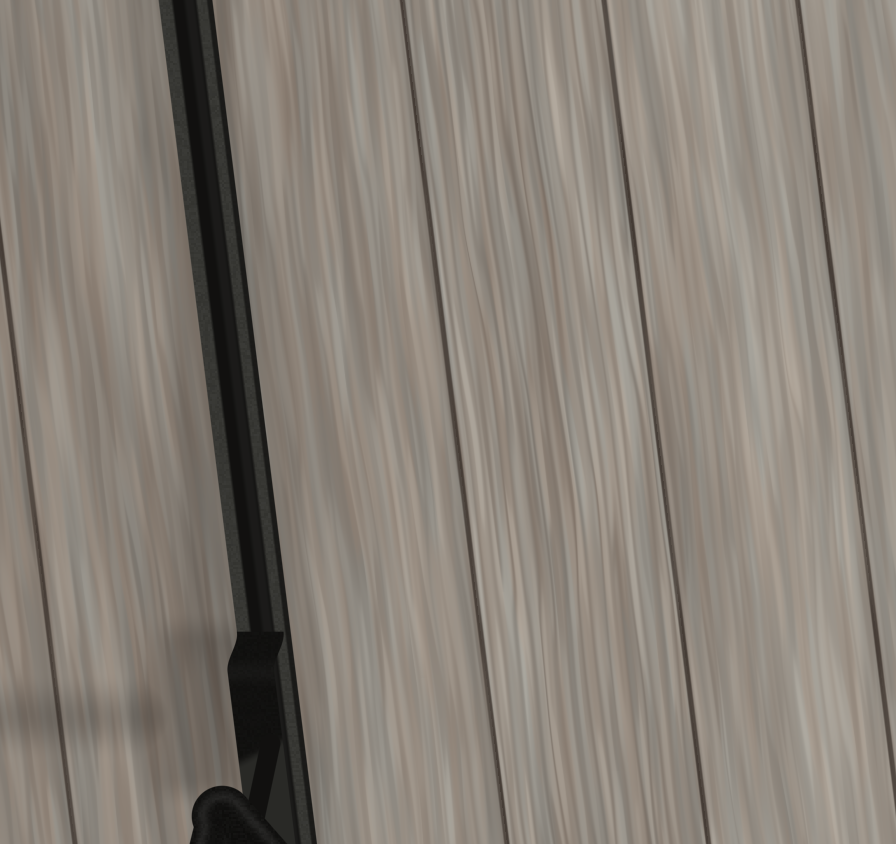
Give the GLSL for this texture, as a Shadertoy shader.

```glsl
// Slanted grey wood planks with a dark metal rail ending in a bracket and knob.
// The floor is drawn in sheared coordinates: a gentle quadratic spaces the seams,
// stretched cellular noise and layered sines make the grain.
#define SLANT 0.124
#define PLANK_FIT vec3(0.131, 3.975, 0.418)
#define SEAM_HALF 0.0028
#define GRAIN_FINE vec2(185.0, 9.0)
#define GRAIN_MID vec2(75.0, 5.0)
#define GRAIN_BROAD vec2(15.0, 1.7)
#define RIDGES 68.0
#define RAIL_LEFT 0.177
#define RAIL_RIGHT 0.237
#define BRACKET_TOP 0.705

const vec3 WOOD_DARK = vec3(0.43, 0.39, 0.355);
const vec3 WOOD_LIGHT = vec3(0.69, 0.665, 0.625);
const vec3 SEAM_COLOR = vec3(0.25, 0.215, 0.19);
const vec3 METAL_GREY = vec3(0.215, 0.215, 0.20);
const vec3 METAL_BLACK = vec3(0.065, 0.063, 0.058);

float hash(vec2 p) {
    return fract(sin(dot(p, vec2(127.1, 311.7))) * 43758.5);
}

// Smooth cellular noise: random cell values blended by distance, about -0.5 to 0.5
float cells(vec2 p) {
    vec2 base = floor(p), sum = vec2(0.0);
    for (int j = -1; j <= 1; j++)
    for (int i = -1; i <= 1; i++) {
        vec2 id = base + vec2(i, j);
        vec2 d = id + vec2(hash(id), hash(id + 37.0)) - p;
        sum += exp(-6.0 * dot(d, d)) * vec2(hash(id + 71.0), 1.0);
    }
    return sum.x / sum.y - 0.5;
}

// Antialiased coverage of the interval lo..hi
float band(float x, float lo, float hi, float aa) {
    return smoothstep(lo - aa, lo + aa, x) * (1.0 - smoothstep(hi - aa, hi + aa, x));
}

float capsule(vec2 p, vec2 a, vec2 b, float r) {
    vec2 pa = p - a, ba = b - a;
    return length(pa - ba * clamp(dot(pa, ba) / dot(ba, ba), 0.0, 1.0)) - r;
}

vec3 planks(vec2 q, float u, float aa) {
    float f = PLANK_FIT.x + u * (PLANK_FIT.y + u * PLANK_FIT.z);
    float id = floor(f);
    float edge = (fract(f + 0.5) - 0.5) / (PLANK_FIT.y + 2.0 * u * PLANK_FIT.z);

    // Grain, shifted along each plank and slightly wavy
    vec2 g = vec2(u, q.y + 7.0 * hash(vec2(id, 3.0)));
    g.x += 0.003 * sin(g.y * 8.0 + id) + 0.001 * sin(g.y * 21.0 + u * 40.0);
    float fine = cells(g * GRAIN_FINE);
    float mid = cells(g * GRAIN_MID);
    float broad = cells(g * GRAIN_BROAD);
    float coarse = exp(-0.9 * (id - 2.0) * (id - 2.0));
    float ridge = 0.5 + 0.5 * sin(6.2832 * RIDGES * g.x + 5.0 * mid);
    float tone = 0.56 + 0.3 * fine + 0.24 * mid + 0.3 * broad + 0.24 * (q.x - 0.5);
    tone -= coarse * 0.36 * (pow(ridge, 3.0) - 0.25) * (0.7 + 1.2 * fine);
    vec3 col = mix(WOOD_DARK, WOOD_LIGHT, tone);
    col += vec3(-0.012, 0.004, 0.012) * 2.0 * cells(g * GRAIN_FINE * 0.7 + 19.0);

    // Seams: soft shade, lit bevel, dark gap
    float wear = 0.8 + 0.4 * cells(vec2(id * 5.0, q.y * 9.0));
    col *= 1.0 - 0.13 * exp(-abs(edge) * 130.0);
    col += 0.05 * band(edge, 0.004, 0.008, 0.002);
    return mix(col, SEAM_COLOR, wear * band(edge, -SEAM_HALF, SEAM_HALF, max(aa, 0.0012)));
}

// Soft shadows cast by the rail and the bracket
float shade(vec2 q, float u) {
    float side = smoothstep(0.10, 0.17, u) * (1.0 - smoothstep(0.24, 0.29, u));
    float block = band(q.x, 0.18, 0.27, 0.025) * band(q.y, 0.70, 0.885, 0.02);
    float arm = band(q.x, -0.1, 0.20, 0.03) * band(q.y, 0.775, 0.825, 0.025);
    return (1.0 - 0.14 * side) * (1.0 - 0.16 * max(block, arm));
}

void mainImage(out vec4 fragColor, in vec2 fragCoord) {
    // Canvas-width units, y running downward from the top edge
    vec2 q = vec2(fragCoord.x, iResolution.y - fragCoord.y) / iResolution.x;
    float aa = 0.8 / iResolution.x;
    float u = q.x - SLANT * q.y;
    vec3 col = planks(q, u, aa) * shade(q, u);

    // Rail: grey flanges around a black groove; the right flange runs to the bottom
    float upper = 1.0 - smoothstep(-aa, aa, q.y - BRACKET_TOP - 0.01);
    float speckle = 0.03 * (hash(floor(q * 384.0)) - 0.5);
    vec3 rail = mix(METAL_GREY + speckle, METAL_BLACK, band(u, 0.192, 0.219, 0.002));
    rail = mix(rail, METAL_BLACK, 0.75 * band(u, 0.231, 0.25, 0.0015));
    rail += 0.04 * band(u, 0.206, 0.217, 0.003);
    float left = mix(0.208, RAIL_LEFT, upper);
    col = mix(col, rail, band(u, left, RAIL_RIGHT, aa));

    // Bracket: chamfered black block over a dim recess and a diagonal strut
    float depth = q.y - BRACKET_TOP;
    float flare = 0.016 * smoothstep(0.0, 0.045, depth);
    float body = band(u, RAIL_LEFT - flare, 0.229 - flare, aa) * smoothstep(-aa, aa, depth);
    float recess = smoothstep(0.125, 0.14, depth + 0.5 * (u - 0.19));
    vec3 bracket = METAL_BLACK + 0.025 * band(depth, 0.035, 0.055, 0.01) + speckle * 0.5;
    bracket = mix(bracket, METAL_GREY * 0.75, recess);
    float strut = capsule(q, vec2(0.302, 0.83), vec2(0.285, 0.91), 0.011);
    bracket = mix(bracket, METAL_BLACK, 1.0 - smoothstep(-aa, aa, strut));
    col = mix(col, bracket, body);

    // Knob at the bottom edge, with a faint upper sheen
    float knob = capsule(q, vec2(0.248, 0.911), vec2(0.300, 0.97), 0.034);
    knob = min(knob, capsule(q, vec2(0.248, 0.911), vec2(0.236, 0.96), 0.028));
    vec3 knobColor = METAL_BLACK + speckle + 0.07 * exp(-pow((knob + 0.012) * 160.0, 2.0));
    col = mix(col, knobColor, 1.0 - smoothstep(-aa, aa, knob));
    fragColor = vec4(clamp(col, 0.0, 1.0), 1.0);
}
```
